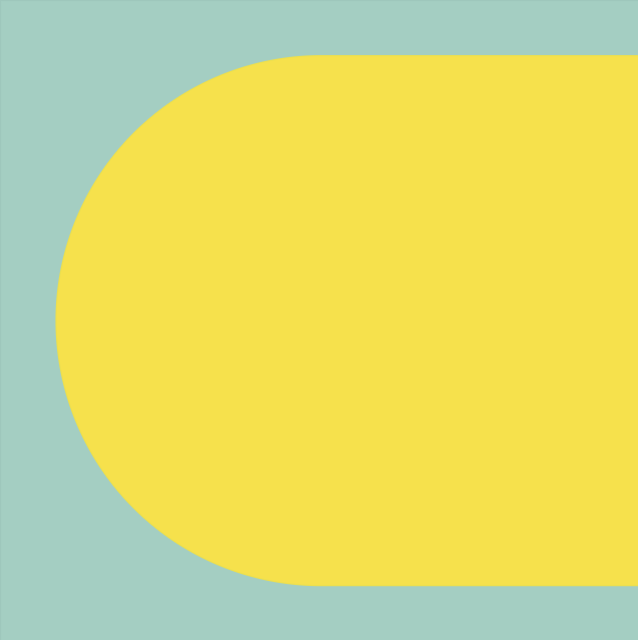
Give the GLSL for this background, as a WebGL 1 fragment shader.

```glsl
precision highp float;
// A flat yellow capsule, rounded at the left and running off the right side, on pale teal.

uniform vec2 u_resolution;

#define TEAL vec3(0.643, 0.808, 0.761)
#define YELLOW vec3(0.965, 0.882, 0.298)
#define RIM_COLOR vec3(0.850, 0.860, 0.340)
#define CAP_CENTER vec2(0.5016, 0.4990)
#define CAP_RADIUS 0.4150
#define RIM_WIDTH 0.0016
#define RIM_STRENGTH 0.5
#define FRAME_WIDTH 0.0015
#define FRAME_SHADE 0.04

// Signed distance to a capsule that extends without end to the right.
float capsuleDistance(vec2 p) {
    vec2 offset = p - CAP_CENTER;
    offset.x = min(offset.x, 0.0);
    return length(offset) - CAP_RADIUS;
}

void main() {
    // One unit is the canvas height.
    vec2 p = gl_FragCoord.xy / u_resolution.y;
    float pixel = 1.0 / u_resolution.y;

    // Background with a faint darker line along the left and top borders.
    float borderDistance = min(p.x, 1.0 - p.y);
    float frame = 1.0 - smoothstep(0.0, FRAME_WIDTH + pixel, borderDistance);
    vec3 color = TEAL * (1.0 - FRAME_SHADE * frame);

    // Capsule with a thin greenish rim just inside its edge.
    float d = capsuleDistance(p);
    float rim = 1.0 - smoothstep(0.0, RIM_WIDTH + pixel, abs(d));
    vec3 fill = mix(YELLOW, RIM_COLOR, RIM_STRENGTH * rim);
    float coverage = clamp(0.5 - d / pixel, 0.0, 1.0);
    color = mix(color, fill, coverage);

    gl_FragColor = vec4(color, 1.0);
}
```
